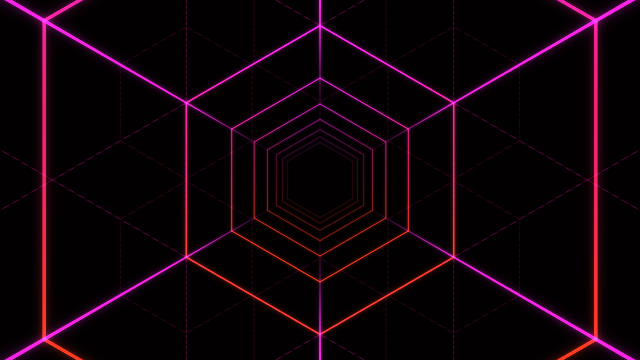
A Shadertoy shader for this background:

```glsl
// A neon tunnel of nested hexagons seen head-on, with glowing corner rails.
// Three hexagon axes give everything: the largest projection is the ring
// distance, the smallest is the rail distance. Ring sizes follow 1 / depth.

const int   RING_COUNT  = 8;
const float FIRST_DEPTH = 1.305;   // depth of the nearest ring
const float DEPTH_STEP  = 1.387;   // spacing between rings
const float LINE_WIDTH  = 0.0066;  // half width of a line per unit of size
const float GLOW_WIDTH  = 0.0115;  // glow falloff per unit of size
const float GLOW_POWER  = 0.42;
const float DASH_PERIOD = 0.015;
const float FAINT_WIDTH = 0.0011;
const float GRID_SIZE   = 0.183;   // apothem of the faint corner hexagons
const float STAR_LIGHT  = 0.75;
const float GRID_LIGHT  = 0.36;

const vec3 BACKGROUND = vec3(0.008, 0.0, 0.003);
const vec3 MAGENTA    = vec3(0.97, 0.14, 0.90);
const vec3 PINK       = vec3(0.95, 0.14, 0.45);
const vec3 ORANGE     = vec3(1.00, 0.23, 0.10);
const vec3 FAINT      = vec3(0.55, 0.04, 0.38);

// Distances from the centre along the three hexagon axes
vec3 hexAxes(vec2 p) {
    const float S = 0.8660254;
    return abs(vec3(p.x, dot(p, vec2(0.5, S)), dot(p, vec2(0.5, -S))));
}

float maxOf(vec3 v) { return max(v.x, max(v.y, v.z)); }
float minOf(vec3 v) { return min(v.x, min(v.y, v.z)); }

// Smooth line; lines thinner than a pixel get dimmer instead
float lineCore(float d, float halfWidth, float px) {
    float w = max(halfWidth, 0.5 * px);
    return clamp((w - d) / px + 0.5, 0.0, 1.0) * halfWidth / w;
}

// Line with a halo, both scaled by the apparent size
float neonLine(float d, float size, float px) {
    float glow = GLOW_POWER * exp(-d / (GLOW_WIDTH * size + 0.0005));
    return max(lineCore(d, LINE_WIDTH * size, px), glow);
}

// Orange at the bottom of a ring, through pink, to magenta at the top
vec3 ringColor(float height) {
    vec3 c = mix(ORANGE, PINK, smoothstep(-0.75, 0.25, height));
    return mix(c, MAGENTA, smoothstep(0.2, 1.1, height));
}

void mainImage(out vec4 fragColor, in vec2 fragCoord) {
    float px = 1.0 / iResolution.y;
    vec2 p = (fragCoord - 0.5 * iResolution.xy) * px;
    vec3 axes = hexAxes(p);
    float hex = maxOf(axes);
    vec3 color = BACKGROUND;

    // Faint star: the sides of the second ring carried on outwards
    float starSize = 1.0 / (FIRST_DEPTH + DEPTH_STEP);
    float star = lineCore(minOf(abs(axes - starSize)), FAINT_WIDTH, px);

    // Faint hexagons centred on the corners of the second ring
    float grid = 0.0;
    for (int i = 0; i < 6; i++) {
        float angle = radians(30.0 + 60.0 * float(i));
        vec2 corner = starSize * 1.1547 * vec2(cos(angle), sin(angle));
        float d = abs(maxOf(hexAxes(p - corner)) - GRID_SIZE);
        grid = max(grid, lineCore(d, FAINT_WIDTH, px));
    }

    // Both faint sets are broken into dashes
    float wave = abs(fract(p.y / DASH_PERIOD) - 0.5);
    float soft = px / DASH_PERIOD;
    float dash = 0.25 + 0.75 * smoothstep(0.2 - soft, 0.2 + soft, wave);
    color += FAINT * dash * max(star * STAR_LIGHT, grid * GRID_LIGHT);

    // Rings shrinking and fading with depth
    for (int i = 0; i < RING_COUNT; i++) {
        float size = 1.0 / (FIRST_DEPTH + DEPTH_STEP * float(i));
        float fade = smoothstep(0.02, 0.2, size);
        float ring = neonLine(abs(hex - size), size, px);
        color += ringColor(p.y / size) * ring * fade;
    }

    // Rails through the corners, thinning towards the centre
    float rail = neonLine(minOf(axes), hex, px);
    color += MAGENTA * rail * smoothstep(0.08, 0.42, hex);

    fragColor = vec4(min(color, 1.0), 1.0);
}
```
